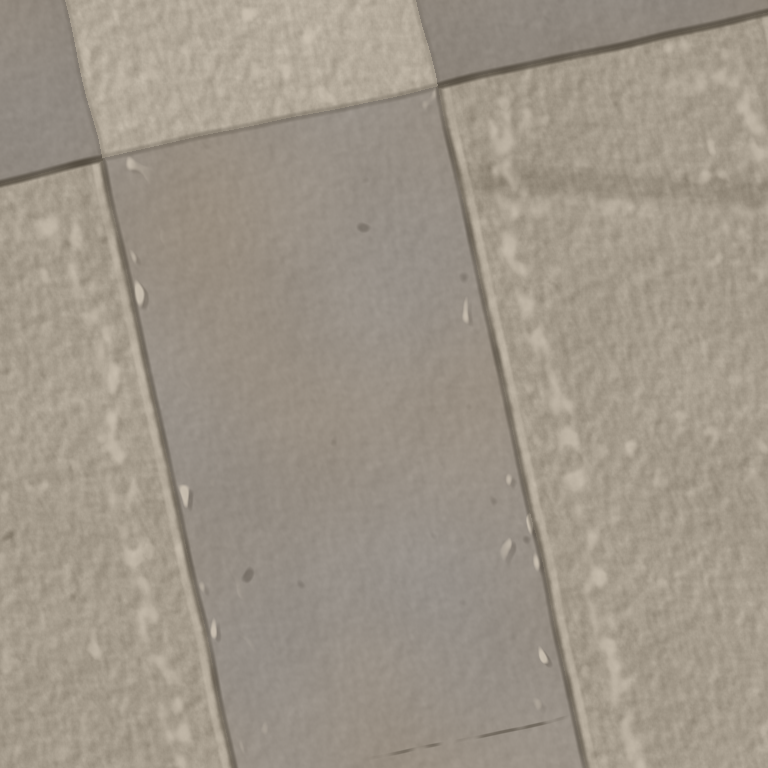
Write a three.js fragment shader that draws this texture.

```glsl
// Worn paving slabs laid as a tilted checker of dark smooth and pale rough stone.
// A rotated grid gives slabs and joints; gradient noise gives mottling, embossed
// grain, pale flakes, chipped borders and broken ridges.
#define TILT 0.218
#define CROSSING vec2(0.132, 0.792)
#define SLAB vec2(0.447, 1.2)
#define WOBBLE 0.006
#define JOINT_WIDTH 0.0042
#define RIDGE_INSET 0.06
#define CRACK_LEVEL -0.838
#define DARK_STONE vec3(0.592, 0.560, 0.522)
#define PALE_STONE vec3(0.638, 0.600, 0.541)
#define FLAKE_COLOR vec3(0.815, 0.775, 0.715)
#define JOINT_COLOR vec3(0.315, 0.285, 0.240)

varying vec2 vUv;

vec2 hashGradient(vec2 p) {
  p = vec2(dot(p, vec2(127.1, 311.7)), dot(p, vec2(269.5, 183.3)));
  return 2.0 * fract(sin(p) * 43758.5) - 1.0;
}

float noise(vec2 p) {
  vec2 i = floor(p), f = fract(p);
  vec2 w = f * f * f * (f * (f * 6.0 - 15.0) + 10.0);
  vec2 e = vec2(0.0, 1.0);
  float a = dot(hashGradient(i), f);
  float b = dot(hashGradient(i + e.yx), f - e.yx);
  float c = dot(hashGradient(i + e.xy), f - e.xy);
  float d = dot(hashGradient(i + e.yy), f - e.yy);
  return mix(mix(a, b, w.x), mix(c, d, w.x), w.y);
}

float fbm(vec2 p) {
  float sum = 0.0, gain = 0.6;
  for (int i = 0; i < 4; i++) {
    sum += gain * noise(p);
    p = p * 2.03 + 17.3;
    gain *= 0.55;
  }
  return sum;
}

// Relief lit from the upper left
float emboss(vec2 p) {
  return fbm(p) - fbm(p + vec2(-0.32, 0.28));
}

// Soft line of given half width around d = 0
float band(float d, float halfWidth) {
  return 1.0 - smoothstep(halfWidth * 0.4, halfWidth * 1.6, abs(d));
}

void main() {
  // Slab frame: cell index, place in the slab and distance to its edges
  float c = cos(TILT), s = sin(TILT);
  vec2 q = mat2(c, -s, s, c) * (vUv - CROSSING);
  vec2 p = q;
  q += WOBBLE * vec2(noise(vec2(q.y * 9.0, 1.5)), noise(vec2(q.x * 9.0, 7.5)));
  vec2 cell = floor(q / SLAB);
  vec2 local = q - cell * SLAB;
  vec2 edge = min(local, SLAB - local);
  float pale = 1.0 - mod(cell.x + cell.y, 2.0);
  float dark = 1.0 - pale;
  float upper = step(0.0, cell.y);
  float lower = 1.0 - upper;

  // Stone tone, mottling and a faint cool tint
  float mottle = fbm(p * 5.0 + 3.0);
  vec3 color = mix(DARK_STONE, PALE_STONE, pale);
  color += upper * mix(-0.035, 0.055, pale);
  color += 0.055 * mottle;
  color += dark * vec3(-0.018, 0.0, 0.026) * noise(p * 4.0 + 9.0);

  // Grain and dark pits
  float grain = emboss(p * vec2(58.0, 44.0));
  color += mix(0.045, 0.125, pale) * grain;
  color += 0.02 * noise(p * 130.0);
  color -= 0.10 * smoothstep(0.42, 0.62, noise(p * 34.0 + 41.0));

  // Broken ridges following the slab border, and one slanting across
  float wave = 0.025 * noise(vec2(p.y * 7.0, 3.3)) + 0.014 * noise(p * 28.0);
  float border = min(edge.x, edge.y);
  float ridge = band(border - RIDGE_INSET - wave, 0.014);
  ridge *= mix(1.0, 1.0 - smoothstep(0.08, 0.2, edge.x), step(edge.y, edge.x));
  float slant = q.y + 0.155 + 0.32 * local.x + wave;
  float across = band(slant, 0.018) * step(1.0, cell.x) * step(0.05, local.x);
  ridge = max(ridge, 0.65 * across) * lower;
  color -= pale * lower * 0.055 * band(slant - 0.035, 0.02) * step(1.0, cell.x);

  // Pale flakes, dense on ridges and in worn patches
  float flakeNoise = noise(p * vec2(52.0, 38.0)) + 0.6 * noise(p * 24.0 + 5.0);
  float worn = 0.20 + 0.7 * smoothstep(-0.1, 0.35, fbm(p * 7.0 + 21.0)) + 0.15 * upper;
  float flakes = worn * smoothstep(0.15, 0.55, flakeNoise);
  flakes = max(flakes, ridge * smoothstep(-0.25, 0.3, flakeNoise) * 0.8);
  color = mix(color, FLAKE_COLOR, 0.75 * pale * flakes);

  // Chips along the sides of the dark slabs
  float nearSide = 1.0 - smoothstep(0.025, 0.065, edge.x);
  vec2 chipAt = p * vec2(44.0, 24.0) + 13.0;
  float chipEdge = 0.27 + 0.25 * noise(p * 7.0 + 31.0);
  float chip = smoothstep(chipEdge, chipEdge + 0.13, noise(chipAt));
  float chipShade = smoothstep(chipEdge, chipEdge + 0.13, noise(chipAt + vec2(-0.2, 0.15)));
  color -= 0.08 * chipShade * nearSide * dark * lower;
  color = mix(color, FLAKE_COLOR, 0.85 * chip * nearSide * dark * lower);

  // Joints: light lip, side joint, then the stronger cross joint
  float breakup = 0.8 + 0.5 * noise(p * 18.0);
  color = mix(color, FLAKE_COLOR, 0.5 * pale * lower * breakup * band(edge.x - 0.011, 0.004));
  float sideJoint = band(edge.x, JOINT_WIDTH) * mix(0.65, 0.22, upper);
  float crossJoint = band(edge.y, JOINT_WIDTH * 1.1) * mix(0.38, 0.95, mod(cell.x, 2.0));
  float crack = band(q.y - CRACK_LEVEL, 0.002) * dark * lower;
  crack *= 0.55 * smoothstep(0.16, 0.24, local.x) * smoothstep(-0.2, 0.2, noise(p * 30.0));
  float gap = max(max(sideJoint, crossJoint) * breakup, crack);
  color = mix(color, JOINT_COLOR, clamp(gap, 0.0, 1.0));

  gl_FragColor = vec4(color, 1.0);
}
```
